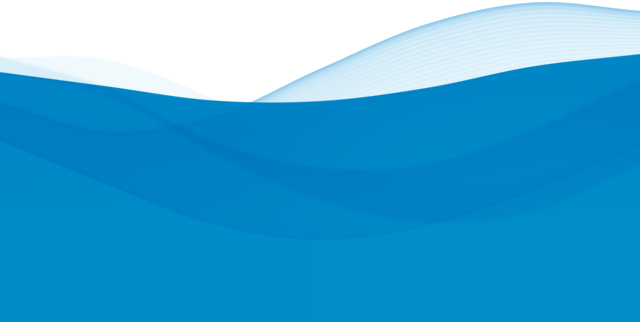
Reproduce this background procedurally as a WebGL 2 fragment shader.

```glsl
#version 300 es
precision highp float;
// Blue water under a white sky, crossed by translucent flowing ribbons.
// Each ribbon lies between two smooth curves through evenly spaced heights;
// overlaps deepen the water, and fine threads follow the widest ribbon.

uniform vec2 u_resolution;
out vec4 fragColor;

const int KNOTS = 7;
const vec3 WHITE = vec3(1.0);
const vec3 MIST = vec3(0.94, 0.975, 0.99);
const vec3 PALE = vec3(0.81, 0.92, 0.97);
const vec3 RIM = vec3(0.45, 0.73, 0.90);
const vec3 LIGHT = vec3(0.0, 0.56, 0.79);
const vec3 DEEP = vec3(0.0, 0.46, 0.745);

// Heights from left to right, as fractions of the canvas
const float SURFACE[KNOTS] = float[](0.776, 0.732, 0.688, 0.686, 0.727, 0.794, 0.832);
const float VEIL_TOP[KNOTS] = float[](0.678, 0.590, 0.637, 0.786, 0.925, 0.992, 0.966);
const float VEIL_LOW[KNOTS] = float[](0.562, 0.428, 0.302, 0.255, 0.299, 0.407, 0.549);
const float SASH_TOP[KNOTS] = float[](0.825, 0.727, 0.562, 0.479, 0.490, 0.598, 0.755);
const float SASH_LOW[KNOTS] = float[](0.773, 0.701, 0.523, 0.376, 0.309, 0.343, 0.490);
const float HAZE_A[KNOTS] = float[](0.820, 0.814, 0.693, 0.523, 0.428, 0.446, 0.575);
const float HAZE_B[KNOTS] = float[](0.265, 0.258, 0.343, 0.510, 0.665, 0.686, 0.588);

// Catmull-Rom curve with straight continuation at both ends
float curve(float x, float h[KNOTS]) {
    float s = clamp(x, 0.0, 1.0) * float(KNOTS - 1);
    int i = min(int(s), KNOTS - 2);
    float t = s - float(i);
    float b = h[i];
    float c = h[i + 1];
    float a = i > 0 ? h[max(i - 1, 0)] : 2.0 * b - c;
    float d = i < KNOTS - 2 ? h[min(i + 2, KNOTS - 1)] : 2.0 * c - b;
    return b + 0.5 * t * (c - a + t * (2.0 * a - 5.0 * b + 4.0 * c - d
        + t * (3.0 * (b - c) + d - a)));
}

// Coverage below a curve
float below(float y, float edge, float soft) {
    return 1.0 - smoothstep(edge - soft, edge + soft, y);
}

// Coverage between two curves, which may cross
float band(float y, float a, float b, float soft) {
    return below(y, max(a, b), soft) * (1.0 - below(y, min(a, b), soft));
}

// Glow that fades away from a curve on both sides
float glow(float y, float edge, float width) {
    return exp(-abs(y - edge) / width);
}

// Thin repeated lines across a ribbon
float threads(float t, float count) {
    float f = abs(fract(t * count) - 0.5);
    return smoothstep(0.2, 0.5, f);
}

void main() {
    vec2 uv = gl_FragCoord.xy / u_resolution;
    float x = uv.x;
    float y = uv.y;
    float soft = 0.9 / u_resolution.y;

    float surface = curve(x, SURFACE);
    float veilTop = curve(x, VEIL_TOP);
    float veilLow = curve(x, VEIL_LOW);
    float sashTop = curve(x, SASH_TOP);
    float sashLow = curve(x, SASH_LOW);

    // Ribbon masks and threads
    float veil = band(y, veilTop, veilLow, soft);
    float sash = band(y, sashTop, sashLow, soft + 0.006);
    float haze = band(y, curve(x, HAZE_A), curve(x, HAZE_B), soft + 0.002);
    float across = (veilTop - y) / (veilTop - veilLow);
    float lines = threads(across, 42.0) * veil * smoothstep(0.38, 0.65, x);

    // Sky with pale ribbons
    vec3 sky = mix(WHITE, MIST, haze);
    sky = mix(sky, PALE, sash * 0.7);
    vec3 veilColor = mix(PALE, WHITE, 0.35 * smoothstep(0.0, 0.4, across));
    veilColor = mix(veilColor, WHITE, 0.3 * lines);
    sky = mix(sky, veilColor, veil);
    sky = mix(sky, RIM, veil * glow(y, veilTop, 0.013) * 0.85);

    // Water deepens toward the surface and where ribbons overlap
    float ink = 0.07 + 0.04 * (1.0 - x) + 0.22 * smoothstep(0.25, 0.75, y);
    ink += veil * mix(0.30, 0.10, smoothstep(0.15, 0.85, x));
    ink += haze * mix(0.08, -0.07, smoothstep(0.35, 0.65, x));
    ink += sash * mix(0.16, 0.28, smoothstep(0.1, 0.5, x));
    ink += 0.10 * sash * glow(y, sashTop, 0.06);
    ink += 0.28 * glow(y, veilTop, 0.009) * (1.0 - smoothstep(0.2, 0.4, x));
    ink += 0.22 * veil * glow(y, veilLow, 0.016) * (1.0 - 0.6 * x);
    ink -= 0.06 * lines;
    vec3 water = mix(LIGHT, DEEP, clamp(ink, 0.0, 1.0));

    fragColor = vec4(mix(sky, water, below(y, surface, soft)), 1.0);
}
```
